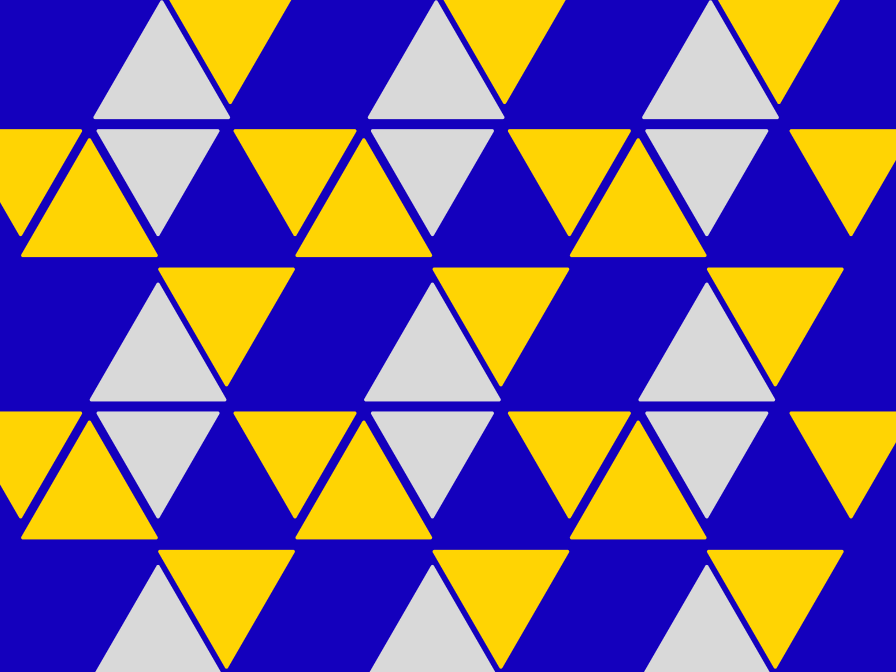
Reproduce this pattern procedurally as a WebGL 1 fragment shader.

```glsl
precision highp float;

uniform vec2 u_resolution;

// Lengths are fractions of the canvas height
#define PITCH vec2(0.4083, 0.4201)
#define FIRST_ROW 0.184
#define BIG_HALF 0.1036
#define SMALL_HALF 0.0934
#define CORNER 0.0026
#define TOP_SHIFT 0.0055
#define LAST_SHIFT 0.0108
#define COLUMNS 3
#define BLUE vec3(0.08, 0.0, 0.74)
#define YELLOW vec3(1.0, 0.83, 0.01)
#define GRAY vec3(0.852)

const float SQRT3 = 1.7320508;

// Rounded equilateral triangle; p is measured from the base midpoint, apex at +y
float triangleDistance(vec2 p, float halfBase) {
  float h = halfBase - SQRT3 * CORNER;
  p = vec2(abs(p.x) - h, p.y - CORNER);
  if (p.x + SQRT3 * p.y > 0.0) {
    p = vec2(p.x - SQRT3 * p.y, -SQRT3 * p.x - p.y) * 0.5;
  }
  p.x -= clamp(p.x, -2.0 * h, 0.0);
  return -length(p) * sign(p.y) - CORNER;
}

// Paints one triangle; facing is 1 for apex down, -1 for apex up
void paint(inout vec3 color, vec3 fill, vec2 p, vec2 base, float halfBase, float facing) {
  vec2 q = (p - base) * vec2(1.0, facing);
  float coverage = clamp(0.5 - triangleDistance(q, halfBase) * u_resolution.y, 0.0, 1.0);
  color = mix(color, fill, coverage);
}

void main() {
  // Canvas position with y running down from the top edge
  vec2 pos = gl_FragCoord.xy / u_resolution.y;
  pos.y = 1.0 - pos.y;

  // Vertical repeat: each band holds two rows of triangles
  float band = floor((pos.y - FIRST_ROW) / PITCH.y);
  pos.y -= FIRST_ROW + band * PITCH.y;
  if (band < 0.0) pos.x -= TOP_SHIFT;

  vec3 color = BLUE;
  for (int i = 0; i <= COLUMNS; i++) {
    vec2 p = pos - vec2(float(i) * PITCH.x, 0.0);

    // The column past the last one keeps only its shifted leading triangle
    if (i == COLUMNS) p.x -= LAST_SHIFT;
    paint(color, YELLOW, p, vec2(0.0307, 0.0082), SMALL_HALF, 1.0);

    if (i < COLUMNS) {
      // Rest of the upper row
      paint(color, YELLOW, p, vec2(0.1331, 0.1986), BIG_HALF, -1.0);
      paint(color, GRAY, p, vec2(0.2352, 0.0082), SMALL_HALF, 1.0);

      // Lower row
      paint(color, GRAY, p, vec2(0.2352, 0.4134), BIG_HALF, -1.0);
      paint(color, YELLOW, p, vec2(0.3371, 0.2141), BIG_HALF, 1.0);
    }
  }
  gl_FragColor = vec4(color, 1.0);
}
```
